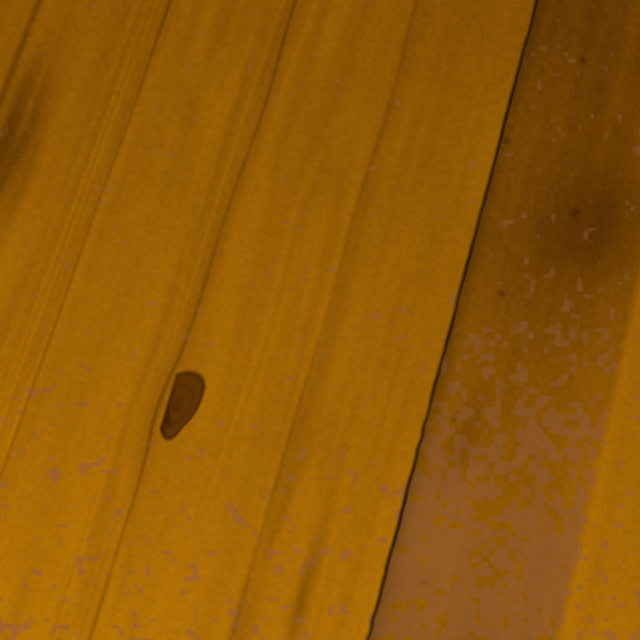
Give the GLSL for this texture, as a Shadertoy shader.

```glsl
#define DARK_WOOD vec3(0.35, 0.19, 0.01)
#define LIGHT_WOOD vec3(0.675, 0.425, 0.02)
#define PINK_GLARE vec3(0.59, 0.365, 0.17)
#define SEAM_U 0.575
#define BOARD_END_U 0.872
#define KNOT_POS vec2(0.279, 0.367)
#define KNOT_SIZE vec2(0.033, 0.052)
#define GRAIN_DEPTH 0.22
#define RING_DEPTH 0.09
#define SPECKLE_SCALE 95.0
#define FINE_NOISE 0.08

float hash(vec2 p) {
    vec3 q = fract(p.xyx * 0.1031);
    q += dot(q, q.yzx + 33.33);
    return fract((q.x + q.y) * q.z);
}

float noise(vec2 p) {
    vec2 i = floor(p), f = fract(p);
    f = f * f * (3.0 - 2.0 * f);
    return mix(mix(hash(i), hash(i + vec2(1, 0)), f.x),
               mix(hash(i + vec2(0, 1)), hash(i + vec2(1, 1)), f.x), f.y);
}

float fbm(vec2 p) {
    float sum = 0.0, amp = 0.5;
    for (int i = 0; i < 4; i++) {
        sum += amp * noise(p);
        p = p * 2.03 + 17.3;
        amp *= 0.5;
    }
    return sum / 0.9375;
}

// Across-board coordinate: the boards lean right and converge upwards
float boardCoord(vec2 p) {
    return (p.x - 0.345 * p.y) / (1.0 - 0.14 * p.y);
}

float crease(float u, float at, float width) {
    float d = (u - at) / width;
    return exp(-d * d);
}

// Soft elliptical stain stretched along the grain
float stain(vec2 p, vec2 center, vec2 size) {
    vec2 d = p - center;
    d.x -= 0.3 * d.y;
    d /= size;
    return exp(-dot(d, d));
}

// Long streaks, faint growth rings and fine lines beside the joints
float woodGrain(float u, float y) {
    float bend = u + 0.02 * (noise(vec2(u * 4.0, y * 2.5)) - 0.5);
    float streaks = fbm(vec2(bend * 34.0, y * 0.8)) - 0.5;
    float rings = sin(45.0 * fbm(vec2(bend * 6.0 + 3.0, y * 0.8)));
    float patches = smoothstep(0.3, 0.7, noise(vec2(u * 7.0 + 9.0, y * 2.0)));
    float bundle = crease(u, 0.11, 0.04) + crease(u, -0.12, 0.045);
    float lines = noise(vec2(bend * 150.0, y * 1.5)) - 0.5;
    return GRAIN_DEPTH * streaks + RING_DEPTH * 0.5 * patches * rings
         + 0.20 * bundle * lines;
}

float jointShade(float u, float y) {
    float wear = 0.35 + 0.8 * noise(vec2(u * 4.0, y * 6.0));
    float wobble = 0.007 * (noise(vec2(3.0, y * 6.0)) - 0.5);
    float shade = 0.28 * crease(u + wobble * 0.4, -0.09, 0.0035);
    shade += 0.36 * crease(u + wobble, 0.139, 0.0038);
    shade += 0.12 * crease(u, 0.128, 0.012);
    shade += 0.25 * crease(u + wobble, 0.36, 0.0050);
    shade += 0.14 * crease(u, 0.372, 0.018);
    shade += 0.45 * crease(u, -0.33, 0.007);
    return shade * wear;
}

void mainImage(out vec4 fragColor, in vec2 fragCoord) {
    vec2 p = fragCoord / iResolution.y;
    float u = boardCoord(p);

    // Grain spreads around the knot
    vec2 k = p - KNOT_POS;
    k.x -= 0.30 * k.y;
    vec2 ks = k / (KNOT_SIZE * 1.5);
    float grainU = u - 0.5 * k.x * exp(-dot(ks, ks));

    // Broad light, with the shaded board right of the seam
    float shaded = smoothstep(SEAM_U - 0.002, SEAM_U + 0.002, u)
                 * (1.0 - smoothstep(BOARD_END_U - 0.010, BOARD_END_U + 0.010, u));
    float cloud = fbm(p * 4.0 + 5.0) - 0.5;
    float lit = 1.03 - 0.42 * p.y - 0.13 * (p.x - 0.3) + 0.10 * cloud;
    float dim = mix(0.62, 0.22, smoothstep(0.1, 0.8, p.y)) + 0.30 * cloud;
    dim -= 0.26 * stain(p, vec2(0.93, 0.65), vec2(0.09, 0.09));
    dim -= 0.22 * stain(p, vec2(0.725, 0.31), vec2(0.03, 0.07));
    float tone = mix(lit, dim, shaded);

    // Grain, joints and dark stains
    tone += woodGrain(grainU, p.y) - jointShade(grainU, p.y);
    float streak = 0.5 + noise(vec2(u * 70.0, p.y * 6.0));
    tone -= 0.60 * streak * stain(p, vec2(0.015, 0.77), vec2(0.04, 0.13));
    tone -= 0.28 * streak * stain(p, vec2(0.475, 0.08), vec2(0.014, 0.09));

    // Pink glare speckles gathering towards the bottom
    float speckle = noise(p * SPECKLE_SCALE) * 0.65
                  + noise(p * SPECKLE_SCALE * 0.4 + 11.0) * 0.35;
    float low = 1.0 - smoothstep(0.0, 0.75, p.y);
    float cutoff = mix(0.87 - 0.15 * low, 0.82 - 0.50 * low, shaded);
    float pink = smoothstep(cutoff - 0.10, cutoff + 0.10, speckle);

    // Sparse pits in the shaded board
    vec2 cell = floor(p * 16.0);
    vec2 pit = fract(p * 16.0) - 0.3 - 0.4 * vec2(hash(cell), hash(cell + 7.0));
    tone -= 0.30 * shaded * step(0.9, hash(cell + 31.0)) * exp(-dot(pit, pit) * 130.0);

    // Fine sensor noise
    tone += FINE_NOISE * (noise(p * 260.0) + noise(p * 130.0 + 40.0) - 1.0);
    vec3 color = mix(DARK_WOOD, LIGHT_WOOD, clamp(tone, -0.15, 1.1));
    color = mix(color, PINK_GLARE * (0.76 + 0.28 * clamp(tone, 0.0, 1.0)), 0.85 * pink);

    // Knot: straight left side, tapered foot, faint inner rings
    vec2 kn = k / KNOT_SIZE;
    kn.x /= 1.0 + 0.3 * clamp(kn.y, -1.0, 1.0);
    float r = length(kn) + 0.12 * (noise(p * 45.0) - 0.5);
    float body = max(r - 1.0, (-k.x - 0.018) / KNOT_SIZE.x);
    float knot = 1.0 - smoothstep(-0.10, 0.10, body);
    float rim = 0.6 * smoothstep(-0.25, 0.0, body) + 0.2 * sin(r * 14.0);
    rim += stain(p, KNOT_POS - vec2(0.022, 0.020), vec2(0.012, 0.03));
    vec3 knotColor = mix(vec3(0.37, 0.20, 0.01), vec3(0.25, 0.13, 0.01), clamp(rim, 0.0, 1.0));
    color = mix(color, knotColor, knot);

    // Deep seam with a soft shadow on its right
    float edge = u - SEAM_U + 0.002 * (noise(vec2(1.0, p.y * 60.0)) - 0.5);
    float depth = 0.50 + 0.20 * noise(vec2(5.0, p.y * 25.0));
    float shadow = smoothstep(-0.002, 0.002, edge) * 0.22 * exp(-abs(edge) * 60.0);
    color *= 1.0 - max(depth * crease(edge, 0.0, 0.0038), shadow);

    fragColor = vec4(color, 1.0);
}
```
